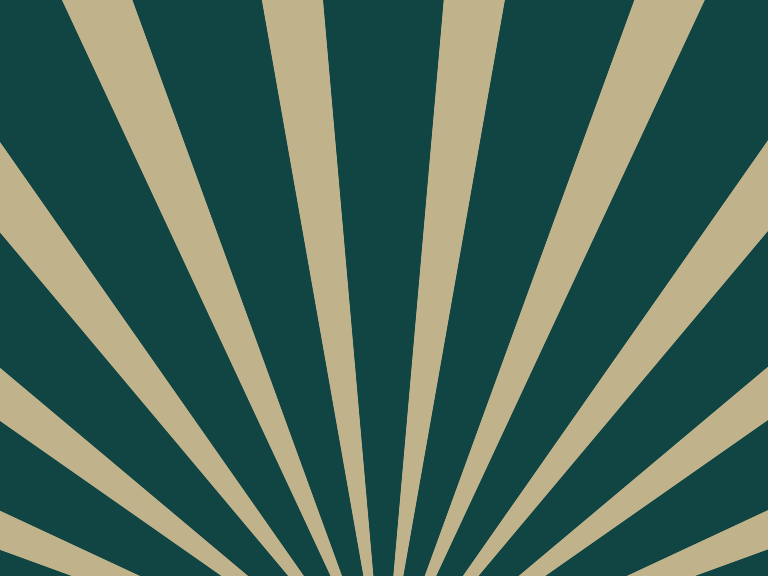
This background is drawn by a WebGL 1 fragment shader. Its source:

```glsl
precision highp float;

// Sunburst: flat cream rays fan out over deep teal from a point below the canvas.
// The angle from vertical is folded into equal sectors, and each sector holds
// one wedge whose edges are smoothed by their distance in canvas units.

uniform vec2 u_resolution;

const vec3 TEAL = vec3(0.067, 0.271, 0.263);
const vec3 CREAM = vec3(0.753, 0.698, 0.545);

// Lengths are in canvas heights, measured from the middle of the bottom edge.
const vec2 BURST_CENTER = vec2(-0.0011, -0.1969);
const float SECTOR_DEGREES = 15.0;
const float RAY_DEGREES = 5.0;
const float EDGE_PIXELS = 1.0;

// Signed distance to the nearest ray edge, negative inside a ray.
float rayDistance(vec2 p) {
  float sector = radians(SECTOR_DEGREES);
  float halfRay = 0.5 * radians(RAY_DEGREES);
  float angle = atan(p.x, p.y);
  float fromRayAxis = abs(mod(angle, sector) - 0.5 * sector);
  return length(p) * sin(fromRayAxis - halfRay);
}

void main() {
  vec2 bottomMiddle = vec2(0.5 * u_resolution.x, 0.0);
  vec2 position = (gl_FragCoord.xy - bottomMiddle) / u_resolution.y;

  float softness = 0.5 * EDGE_PIXELS / u_resolution.y;
  float distanceToRay = rayDistance(position - BURST_CENTER);
  float ray = 1.0 - smoothstep(-softness, softness, distanceToRay);

  gl_FragColor = vec4(mix(TEAL, CREAM, ray), 1.0);
}
```
